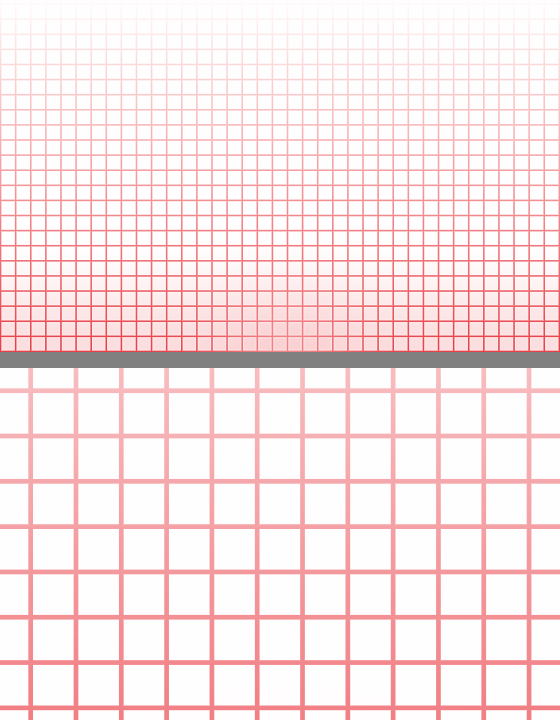
Top: the whole. Bottom: its middle third, enlarged.
This pattern is drawn by a Shadertoy shader. Its source:

```glsl
// Red square grid fading upward to white, with a soft pink glow along the bottom.

// Antialiased coverage of grid lines centred on whole numbers.
float gridLines(vec2 cell, float halfWidth, float pixel) {
    vec2 dist = abs(fract(cell + 0.5) - 0.5);
    return clamp((halfWidth - min(dist.x, dist.y)) / pixel + 0.5, 0.0, 1.0);
}

void mainImage(out vec4 fragColor, in vec2 fragCoord) {
    vec2 uv = fragCoord / iResolution.xy;
    vec2 cell = (fragCoord / iResolution.x - 0.001) * 37.08;
    float pixel = 37.08 / iResolution.x;

    vec3 white = vec3(1.0, 0.996, 0.996);
    vec3 red = vec3(0.915, 0.25, 0.28);

    // Glow: a band along the bottom, stronger around the middle
    float band = smoothstep(0.32, 0.0, uv.y);
    vec2 offset = (uv - vec2(0.51, 0.0)) / vec2(0.13, 0.2);
    float centre = exp(-dot(offset, offset));

    // Cell fill, slightly paler next to the lines
    float margin = gridLines(cell, 0.13, pixel);
    float tint = (0.17 * band + 0.07 * centre) * (1.0 - 0.35 * margin);
    vec3 colour = mix(white, red, tint);

    // Lines fade towards the top and wash out inside the central glow
    vec3 ink = mix(red, vec3(0.97, 0.68, 0.69), 0.6 * centre);
    float strength = clamp(1.01 - uv.y, 0.0, 1.0);
    colour = mix(colour, ink, strength * gridLines(cell, 0.052, pixel));

    fragColor = vec4(colour, 1.0);
}
```
